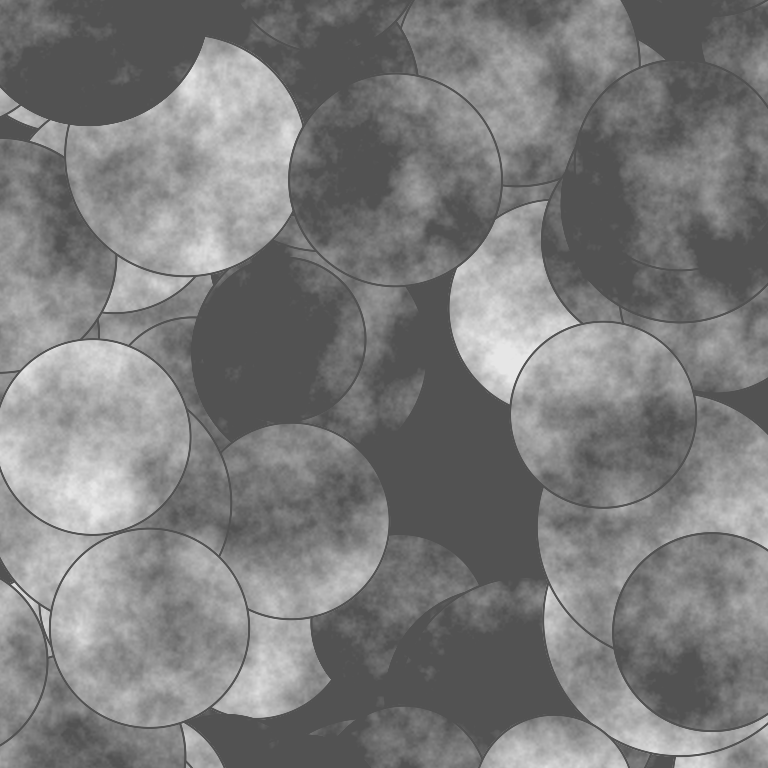
Write a Shadertoy shader that draws this pattern.

```glsl
float hash(vec2 p) {
    vec3 q = fract(p.xyx * vec3(0.1031, 0.1030, 0.0973));
    q += dot(q, q.yzx + 33.33);
    return fract((q.x + q.y) * q.z);
}

float valueNoise(vec2 p) {
    vec2 cell = floor(p), f = fract(p);
    f = f * f * (3.0 - 2.0 * f);
    float bottom = mix(hash(cell), hash(cell + vec2(1, 0)), f.x);
    float top = mix(hash(cell + vec2(0, 1)), hash(cell + vec2(1, 1)), f.x);
    return mix(bottom, top, f.y);
}

// Rough layered noise, centred on zero
float stoneGrain(vec2 p) {
    float sum = 0.0, total = 0.0, weight = 1.0;
    for (int octave = 0; octave < 6; octave++) {
        sum += weight * (valueNoise(p) - 0.5);
        total += weight;
        weight *= 0.7;
        p = mat2(1.6, 1.2, -1.2, 1.6) * p + 17.3;
    }
    return sum / total;
}

void mainImage(out vec4 fragColor, in vec2 fragCoord) {
    vec2 uv = fragCoord / iResolution.y;
    float pixel = 1.0 / iResolution.y;
    float darkGrey = 0.32;
    float shade = 0.1;
    float ink = 0.0;

    // Discs stacked from back to front, each hiding those below
    for (int i = 0; i < 70; i++) {
        float id = float(i) + 1.0;
        vec2 centre = mix(vec2(-0.15), vec2(1.15), vec2(hash(vec2(id, 3.7)), hash(vec2(id, 41.2))));
        float radius = mix(0.1, 0.18, hash(vec2(id, 77.9)));
        float edge = length(uv - centre) - radius;
        float cover = smoothstep(0.5 * pixel, -0.5 * pixel, edge);
        float rim = smoothstep(-0.0027 - 0.5 * pixel, -0.0027 + 0.5 * pixel, edge);

        // Golden ratio steps keep the greys evenly shared
        shade = mix(shade, mix(0.23, 0.77, fract(id * 0.618034)), cover);
        ink = mix(ink, rim, cover);
    }

    // Grain, cut off at the darkest grey, then the outlines
    float grey = clamp(shade + 0.85 * stoneGrain(uv * 9.0 + 5.0), darkGrey, 0.9);
    fragColor = vec4(vec3(mix(grey, darkGrey, ink)), 1.0);
}
```
